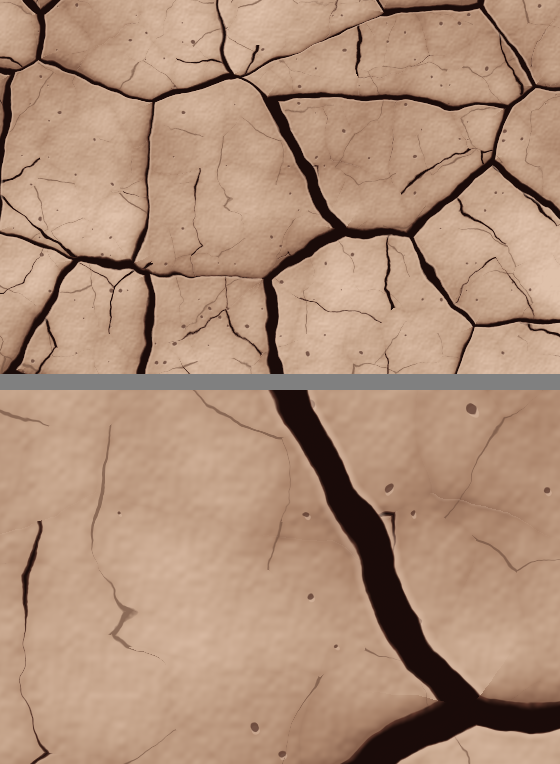
Top: the whole. Bottom: its middle third, enlarged.
Give the GLSL for this texture, as a Shadertoy shader.

```glsl
// Sun-baked clay: warped plates split by deep cracks, with hairline fissures and grit.

const vec3 ABYSS  = vec3(0.10, 0.045, 0.035);
const vec3 WALL   = vec3(0.31, 0.18, 0.14);
const vec3 BROWN  = vec3(0.53, 0.38, 0.30);
const vec3 SHADED = vec3(0.67, 0.52, 0.42);
const vec3 CLAY   = vec3(0.77, 0.64, 0.54);
const vec3 PALE   = vec3(0.86, 0.74, 0.65);

const vec2  LIGHT_DIR    = vec2(-0.45, 0.89);
const vec2  PLATE_SCALE  = vec2(2.25, 2.75);  // plates per canvas height
const float SPLIT_SCALE  = 4.6;               // side cracks
const float HAIR_SCALE   = 7.5;               // hairlines
const float GRAIN_SCALE  = 150.0;
const float PIT_SCALE    = 42.0;
const float PIT_SHARE    = 0.07;
const float MEAN_TONE    = 0.86;              // 0 brown .. 1 pale
const float TONE_SPREAD  = 1.1;

vec2 hash22(vec2 p) {
    vec3 q = fract(p.xyx * vec3(0.1031, 0.1030, 0.0973));
    q += dot(q, q.yzx + 33.33);
    return fract((q.xx + q.yz) * q.zy);
}

float noise(vec2 p) {
    vec2 i = floor(p), f = fract(p);
    f = f * f * (3.0 - 2.0 * f);
    vec2 e = vec2(0.0, 1.0);
    return mix(mix(hash22(i).x, hash22(i + e.yx).x, f.x),
               mix(hash22(i + e.xy).x, hash22(i + e.yy).x, f.x), f.y);
}

float fbm(vec2 p) {
    float sum = 0.0, amp = 0.5;
    for (int i = 0; i < 5; i++) {
        sum += amp * noise(p);
        p = mat2(1.6, 1.2, -1.2, 1.6) * p + 7.3;
        amp *= 0.5;
    }
    return sum / 0.97;
}

vec2 warp(vec2 p, float freq) {
    return vec2(fbm(p * freq + 3.1), fbm(p * freq + 41.7)) - 0.5;
}

struct Crack { float gap; vec2 toEdge; vec2 cell; };

// Distance to the nearest cell border, less a half width drawn per border.
// A negative width leaves that border closed.
Crack findCrack(vec2 p, float thin, float wide) {
    vec2 base = floor(p), f = fract(p), home = vec2(0.0), toHome = vec2(9.0);
    for (int y = -1; y <= 1; y++)
    for (int x = -1; x <= 1; x++) {
        vec2 o = vec2(x, y);
        vec2 r = o + 0.08 + 0.84 * hash22(base + o) - f;
        if (dot(r, r) < dot(toHome, toHome)) { toHome = r; home = o; }
    }
    Crack c = Crack(9.0, vec2(0.0, 1.0), base + home);
    for (int y = -2; y <= 2; y++)
    for (int x = -2; x <= 2; x++) {
        if (x == 0 && y == 0) continue;
        vec2 o = home + vec2(x, y);
        vec2 r = o + 0.08 + 0.84 * hash22(base + o) - f;
        vec2 n = normalize(r - toHome);
        float width = mix(thin, wide, hash22(2.0 * base + home + o + 91.0).y);
        float d = dot(0.5 * (toHome + r), n) - width;
        if (d < c.gap) { c.gap = d; c.toEdge = n; }
    }
    return c;
}

vec3 clayRamp(float t) {
    vec3 c = mix(BROWN, SHADED, clamp(t * 3.0, 0.0, 1.0));
    c = mix(c, CLAY, clamp(t * 3.0 - 1.0, 0.0, 1.0));
    return mix(c, PALE, clamp(t * 3.0 - 2.0, 0.0, 1.15));
}

void mainImage(out vec4 fragColor, in vec2 fragCoord) {
    vec2 p = fragCoord / iResolution.y;
    float soft = 0.8 / iResolution.y;

    // Three generations of cracks; the younger ones stop at plate borders
    vec2 bent = p + 0.17 * warp(p, 2.3) + 0.014 * warp(p, 17.0);
    Crack plate = findCrack(bent * PLATE_SCALE + 5.0, 0.004, 0.032);
    float gap = plate.gap / 2.5 + 0.006 * (noise(p * 11.0) - 0.5);
    vec2 plateRand = hash22(plate.cell + 17.0);

    vec2 jagged = p + 0.13 * warp(p, 4.0) + 0.02 * warp(p, 22.0) + 9.0 * plateRand;
    Crack split = findCrack(jagged * SPLIT_SCALE, -0.035, 0.02);
    float splitGap = split.gap / SPLIT_SCALE + 0.005 * (noise(p * 16.0) - 0.45);
    Crack hair = findCrack((jagged + 3.7) * HAIR_SCALE, -0.03, 0.013);
    float hairGap = hair.gap / HAIR_SCALE + 0.004 * (noise(p * 14.0 + 8.0) - 0.45);

    // Broad stains, darker plate margins and shade on edges turned from the light
    float facing = dot(plate.toEdge, LIGHT_DIR);
    float away = smoothstep(0.1, -0.7, facing);
    float edge = max(gap, 0.0);
    float tone = MEAN_TONE + TONE_SPREAD * (fbm(p * 3.2 + 20.0) - 0.5);
    tone += 0.16 * (plateRand.x - 0.5) + 0.22 * (fbm(p * 16.0) - 0.5);
    tone -= 0.20 * exp(-edge / 0.05) + 0.55 * away * exp(-edge / 0.012);
    tone -= 0.20 * exp(-max(splitGap, 0.0) / 0.012);
    tone -= 0.10 * exp(-max(hairGap, 0.0) / 0.008);

    // Lit grain
    vec2 g = p * GRAIN_SCALE;
    float relief = noise(g) - noise(g + 0.7 * LIGHT_DIR);
    relief += 0.7 * (noise(g * 0.4) - noise(g * 0.4 + 0.6 * LIGHT_DIR));
    tone += 0.13 * relief;
    vec3 col = clayRamp(tone);

    // Scattered pits with a lit lower lip
    vec2 pitPos = (p + 0.012 * warp(p, 30.0)) * PIT_SCALE;
    vec2 pitRand = hash22(floor(pitPos) + 211.0);
    vec2 toPit = fract(pitPos) - 0.5 - 0.3 * (pitRand.yx - 0.5);
    float radius = mix(0.05, 0.25, pitRand.y * pitRand.y);
    float hasPit = step(pitRand.x, PIT_SHARE);
    float blur = soft * PIT_SCALE;
    float lip = smoothstep(blur, -blur, length(toPit + 0.12 * LIGHT_DIR) - radius);
    float pit = smoothstep(blur, -blur, length(toPit) - radius);
    col = mix(col, PALE, 0.5 * hasPit * lip);
    col = mix(col, WALL, 0.7 * hasPit * pit);

    // Hairlines and side cracks
    col = mix(col, BROWN * 0.85, 0.7 * smoothstep(soft, -soft, hairGap));
    float splitLit = smoothstep(0.2, 0.8, dot(split.toEdge, LIGHT_DIR));
    float splitRim = smoothstep(0.004, 0.0, splitGap);
    col = mix(col, PALE, 0.35 * splitLit * splitRim);
    vec3 splitColor = mix(WALL, ABYSS, smoothstep(0.0, -0.0025, splitGap));
    col = mix(col, splitColor, smoothstep(soft, -soft, splitGap));

    // Deep cracks: pale rim toward the light, brown wall under the shaded edge
    float rim = smoothstep(0.007, 0.001, edge) * (1.0 - away);
    col = mix(col, PALE, 0.55 * rim);
    float wallDepth = mix(0.0015, 0.005, away);
    float streaks = 0.75 + 0.5 * noise(p * vec2(190.0, 60.0));
    vec3 deep = mix(WALL * streaks, ABYSS, smoothstep(0.0, -wallDepth, gap));
    col = mix(col, deep, smoothstep(soft, -soft, gap));

    fragColor = vec4(clamp(col, 0.0, 1.0), 1.0);
}
```
